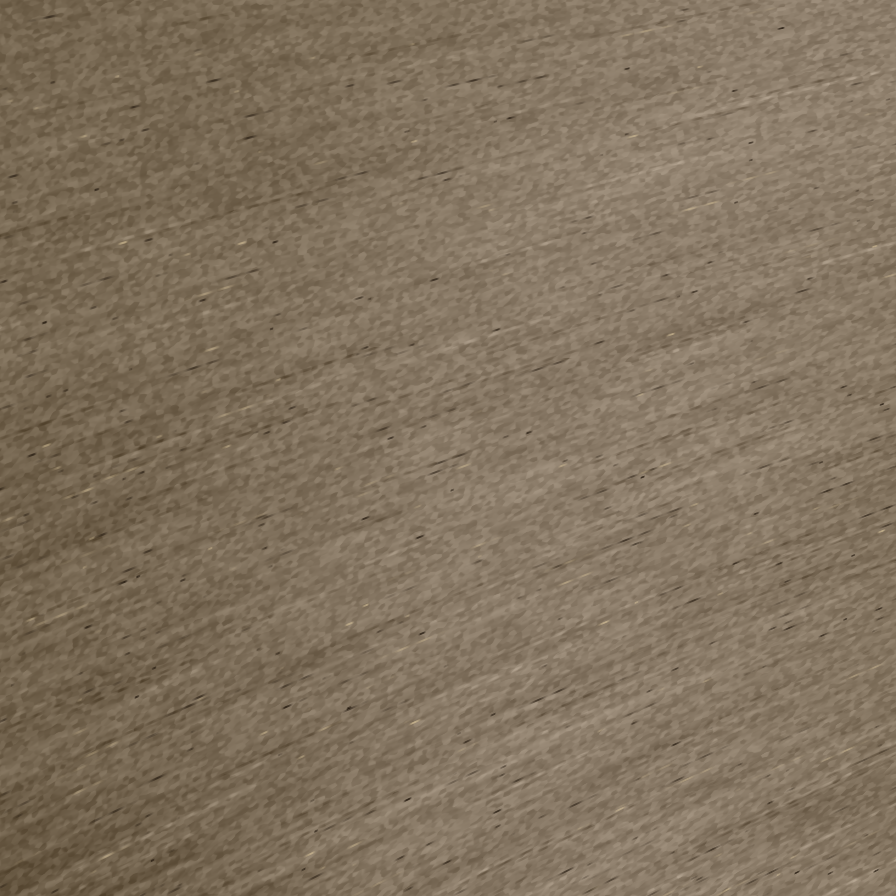
Reproduce this texture procedurally as a three.js fragment shader.

```glsl
// Brushed brown metal seen at a slant: fine streaks that fan out to the left,
// a soft sheen, cellular grain and sparse dark and bright scratches.
// Streaks are layered sines on rows that follow the curved brushing lines.

varying vec2 vUv;

float hash(vec2 p) {
  vec3 q = fract(vec3(p.xyx) * 0.1031);
  q += dot(q, q.yzx + 33.33);
  return fract((q.x + q.y) * q.z);
}

// One row of brushing: two sines with random pitch, phase and strength.
float rowWave(float row, float along, float pitch, float seed) {
  float a = along * pitch * (0.5 + hash(vec2(row, seed)));
  float phase = 6.283 * hash(vec2(row, seed + 7.0));
  float level = 1.6 * (hash(vec2(row, seed + 4.0)) - 0.5);
  return level + 0.5 * sin(a + phase) + 0.45 * sin(a * 1.73 + phase * 3.0);
}

// Neighbouring rows blended across the brushing direction.
float streaks(vec2 brush, float rows, float seed) {
  float y = brush.y * rows;
  float row = floor(y);
  float pitch = 4.0 + rows * 0.09;
  return mix(rowWave(row, brush.x, pitch, seed),
             rowWave(row + 1.0, brush.x, pitch, seed),
             smoothstep(0.0, 1.0, y - row));
}

// Soft cellular noise: random tones of scattered points, blended by distance.
float grain(vec2 p) {
  vec2 cell = floor(p);
  float tone = 0.0;
  float total = 0.0;
  for (int j = -1; j <= 1; j++) {
    for (int i = -1; i <= 1; i++) {
      vec2 id = cell + vec2(float(i), float(j));
      vec2 d = id + vec2(hash(id), hash(id + 41.7)) - p;
      float weight = exp(-7.0 * dot(d, d));
      tone += weight * hash(id + 17.3);
      total += weight;
    }
  }
  return tone / total - 0.5;
}

// Tapered dashes in a share of the cells, crowded onto a few rows.
float scratches(vec2 brush, vec2 cells, float share, float seed) {
  vec2 p = brush * cells;
  float row = floor(p.y);
  p.x += 9.0 * hash(vec2(row, seed));
  vec2 id = floor(p) + seed;
  vec2 d = abs(fract(p) - 0.5);
  float crowding = 4.0 * pow(hash(vec2(row, seed + 3.0)), 3.0);
  float present = step(hash(id), share * crowding);
  float halfLength = mix(0.15, 0.49, hash(id + 5.3));
  float body = smoothstep(halfLength, halfLength * 0.3, d.x)
             * smoothstep(0.42, 0.08, d.y);
  float gaps = 0.55 + 0.45 * sin(brush.x * 260.0 + 40.0 * hash(id + 2.1));
  return present * body * gaps * mix(0.3, 1.0, hash(id + 8.9));
}

void main() {
  vec2 uv = vUv;

  // Brushing lines are steep at the bottom and flatter at the top.
  vec2 brush = vec2(uv.x, (1.667 - uv.y) * exp(0.3 * uv.x));

  // Curved sheen right of the centre, darker lower left corner.
  float sheenX = 0.64 + 0.6 * (uv.y - 0.3) * (uv.y - 0.3);
  float sheen = exp(-5.0 * (uv.x - sheenX) * (uv.x - sheenX));
  float light = 0.467 + 0.092 * sheen - 0.05 * (1.0 - uv.x) * (1.0 - uv.y);

  // Streaks from narrow bands to hairlines, stronger near the viewer.
  float nearness = mix(1.4, 0.6, uv.y);
  float rows = 28.0;
  float strength = 0.011;
  for (int k = 0; k < 4; k++) {
    light += strength * nearness * streaks(brush, rows, float(k) * 13.0 + 1.0);
    rows *= 1.95;
    strength *= 1.18;
  }

  // Fine mottled grain, slightly drawn out along the brushing.
  light += 0.11 * grain(brush * vec2(160.0, 210.0));

  // Long faint lines, both darker and lighter than the sheet.
  light -= 0.11 * scratches(brush, vec2(3.0, 150.0), 0.16 * nearness, 61.0);
  light += 0.11 * scratches(brush, vec2(2.6, 130.0), 0.16 * nearness, 79.0);

  vec3 color = light + vec3(0.0, -0.06, -0.14);
  color.b += 0.012 * (sheen - 0.5);

  // Dark scratches and pits, then a few warm glints.
  float dark = 0.8 * scratches(brush, vec2(13.0, 190.0), 0.04 * nearness, 11.0)
             + scratches(brush, vec2(55.0, 200.0), 0.022 * nearness, 23.0);
  float glint = 0.7 * scratches(brush, vec2(11.0, 190.0), 0.02 * nearness, 37.0)
              + scratches(brush, vec2(50.0, 200.0), 0.006 * nearness, 53.0);
  color = mix(color, vec3(0.13, 0.09, 0.05), min(0.85 * dark, 1.0));
  color = mix(color, vec3(0.84, 0.76, 0.60), min(0.75 * glint, 1.0));

  gl_FragColor = vec4(color, 1.0);
}
```
